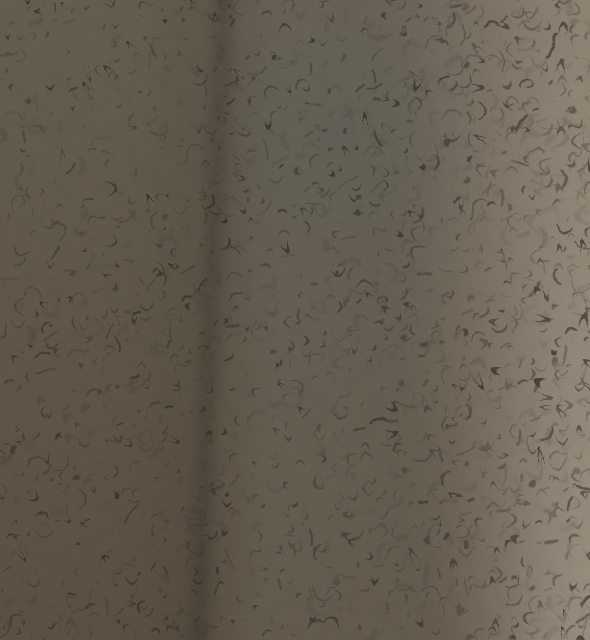
Give the GLSL for this texture, as a WebGL 2 fragment shader.

```glsl
#version 300 es
precision highp float;

uniform vec2 u_resolution;
out vec4 fragColor;

vec2 hash2(vec2 p) {
    vec3 q = fract(vec3(p.xyx) * vec3(0.1031, 0.1030, 0.0973));
    q += dot(q, q.yzx + 33.33);
    return fract((q.xx + q.yz) * q.zy);
}

float bell(float x, float width) {
    return exp(-x * x / (width * width));
}

// Layered sines, each octave turned and scaled, about -1 to 1
float waves(vec2 p) {
    float sum = 0.0;
    float gain = 0.5;
    for (int i = 0; i < 4; i++) {
        sum += gain * sin(p.x + 1.3 * sin(p.y)) * cos(p.y + 0.7 * sin(p.x));
        p = mat2(0.8, 0.6, -0.6, 0.8) * p * 1.9 + 2.7;
        gain *= 0.6;
    }
    return sum;
}

// Distance to a slightly bent stroke lying along x
float strokeDistance(vec2 p, float halfLength, float bend) {
    p.y += bend * (p.x * p.x / halfLength - 0.3 * halfLength);
    p.x -= clamp(p.x, -halfLength, halfLength);
    return length(p);
}

// One scattered stroke per cell; size is (half length, half thickness)
float specks(vec2 p, float cell, vec2 size, float density, float softness, float seed) {
    vec2 home = floor(p / cell);
    float ink = 0.0;
    for (int y = -1; y <= 1; y++) {
        for (int x = -1; x <= 1; x++) {
            vec2 id = home + vec2(x, y);
            vec2 place = hash2(id + seed);
            vec2 trait = hash2(id + seed + 71.7);
            vec2 form = hash2(id + seed + 153.1);
            float angle = 0.75 + 2.6 * (trait.y - 0.5) * mix(0.5, 1.0, form.x);
            float c = cos(angle);
            float s = sin(angle);
            vec2 q = mat2(c, -s, s, c) * (p - (id + 0.1 + 0.8 * place) * cell);
            float halfLength = size.x * mix(0.25, 1.3, form.x * form.x);
            float thickness = size.y * mix(0.6, 1.3, form.y);
            float d = strokeDistance(q, halfLength, 2.0 * (place.x - 0.5));
            float shape = 1.0 - smoothstep(thickness - softness, thickness + softness, d);
            float present = smoothstep(0.0, 0.2, density - trait.x);
            ink = max(ink, shape * present * mix(0.4, 1.0, fract(form.y * 7.0 + place.y)));
        }
    }
    return ink;
}

// Broad light, a soft crease and a faint cool patch
vec3 surface(vec2 uv, float crease, float mottle) {
    vec3 leftTone = mix(vec3(0.355, 0.316, 0.262), vec3(0.393, 0.362, 0.307), uv.y);
    vec3 midTone = mix(vec3(0.387, 0.353, 0.302), vec3(0.408, 0.379, 0.332), uv.y);
    vec3 glowTone = mix(vec3(0.60, 0.552, 0.495), vec3(0.555, 0.512, 0.45), uv.y);
    vec3 tone = mix(leftTone, midTone, smoothstep(-0.02, 0.12, crease));
    float glow = smoothstep(mix(0.70, 0.60, uv.y), 1.03, uv.x);
    tone = mix(tone, glowTone, glow);
    float patchMask = bell(length(uv - vec2(0.57, 0.79)), 0.17);
    tone += patchMask * vec3(-0.022, 0.0, 0.008);
    tone *= 1.0 - 0.05 * bell(crease + 0.03, 0.09);
    tone *= 1.0 - 0.13 * bell(crease, 0.02) * (1.0 + 0.5 * mottle);
    return tone * (1.0 + 0.018 * mottle);
}

void main() {
    vec2 uv = gl_FragCoord.xy / u_resolution;
    vec2 p = gl_FragCoord.xy / u_resolution.y;
    float pixel = 1.0 / u_resolution.y;

    float crease = uv.x - mix(0.336, 0.378, uv.y);
    float clumps = waves(p * 24.0);
    float mottle = waves(p * 75.0 + 4.0);
    vec3 color = surface(uv, crease, mottle);

    // Uneven outlines and a richer scatter toward the right
    vec2 bent = p + 0.0016 * vec2(waves(p * 210.0), waves(p.yx * 210.0 + 9.0));
    float rightward = smoothstep(0.3, 0.95, uv.x);
    float density = 0.46 + 0.22 * rightward + 0.25 * clumps + 0.25 * bell(crease, 0.022);
    float scale = mix(0.9, 1.15, rightward);
    float softness = max(0.0016, pixel);

    float streaks = specks(bent, 0.025, vec2(0.0095, 0.0017) * scale, density, softness, 11.0);
    float threads = specks(bent, 0.031, vec2(0.013, 0.0013), density, softness, 37.0);
    float dots = specks(bent, 0.034, vec2(0.0028, 0.0034) * scale, density - 0.1, softness, 83.0);
    float smudges = specks(bent, 0.038, vec2(0.011, 0.004), density, 0.004, 129.0);

    float ink = max(max(0.75 * streaks, 0.5 * threads), max(0.85 * dots, 0.22 * smudges));
    vec3 inkTone = mix(vec3(0.19, 0.17, 0.135), vec3(0.245, 0.22, 0.185), rightward);
    color = mix(color, inkTone, ink);

    fragColor = vec4(color, 1.0);
}
```
